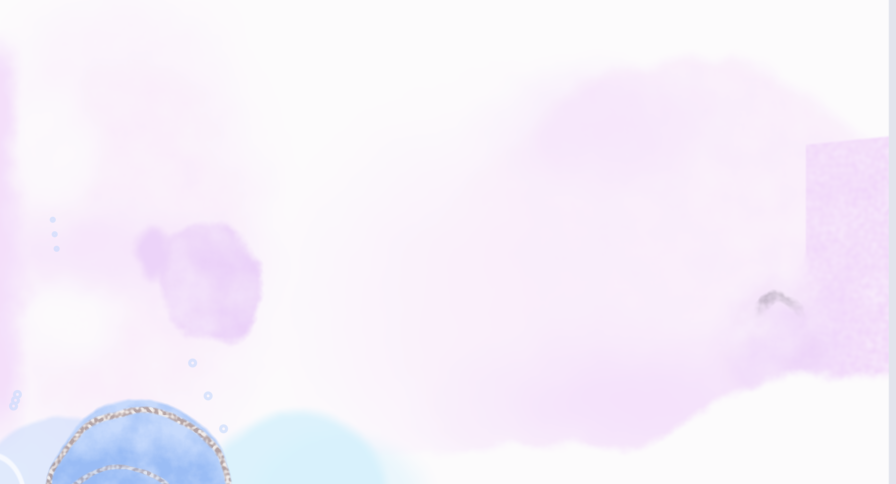
A WebGL 1 fragment shader for this background:

```glsl
precision highp float;
// Pale watercolour paper: lilac washes left and right, with a blue ink dome,
// gold glitter rims and a cyan cloud along the lower left edge.
// Soft ellipses are layered over white, their rims warped by gradient noise.
uniform vec2 u_resolution;

const vec3 PAPER = vec3(0.988, 0.983, 0.99);
const vec3 BLUSH = vec3(0.978, 0.932, 0.984);
const vec3 LILAC = vec3(0.955, 0.875, 0.982);
const vec3 VIOLET = vec3(0.91, 0.8, 0.972);
const vec3 SMOKE = vec3(0.7, 0.66, 0.72);
const vec3 SKY = vec3(0.77, 0.85, 0.99);
const vec3 BLUE = vec3(0.59, 0.73, 0.96);
const vec3 CYAN = vec3(0.82, 0.94, 0.99);
const vec3 GOLD = vec3(0.7, 0.6, 0.57);
const vec3 BORDER = vec3(0.885, 0.895, 0.93);

float corner(vec2 cell, vec2 f, vec2 offset) {
  vec2 c = cell + offset;
  vec2 h = vec2(dot(c, vec2(127.1, 311.7)), dot(c, vec2(269.5, 183.3)));
  return dot(fract(sin(h) * 43758.5) * 2.0 - 1.0, f - offset);
}

float gradientNoise(vec2 p) {
  vec2 i = floor(p), f = fract(p);
  vec2 u = f * f * f * (f * (f * 6.0 - 15.0) + 10.0);
  float low = mix(corner(i, f, vec2(0, 0)), corner(i, f, vec2(1, 0)), u.x);
  float high = mix(corner(i, f, vec2(0, 1)), corner(i, f, vec2(1, 1)), u.x);
  return mix(low, high, u.y);
}

float fbm(vec2 p) {
  float sum = 0.0;
  for (int i = 1; i <= 5; i++) {
    sum += gradientNoise(p) * exp2(-float(i));
    p = p * 2.03 + 17.3;
  }
  return sum;
}

// Elliptic wash; softness is the half width of the rim relative to the radius.
float wash(vec2 p, vec2 center, vec2 radius, float softness) {
  return 1.0 - smoothstep(1.0 - softness, 1.0 + softness, length((p - center) / radius));
}

// Thin line along an ellipse.
float rim(vec2 p, vec2 center, vec2 radius, float width) {
  float d = abs(length((p - center) / radius) - 1.0) * min(radius.x, radius.y);
  return 1.0 - smoothstep(width * 0.3, width, d);
}

// Three evenly stepped droplets, each a faint ring.
float droplets(vec2 p, vec2 start, vec2 stride, float radius) {
  float ink = 0.0;
  for (int i = 0; i < 3; i++)
    ink = max(ink, rim(p, start + stride * float(i), vec2(radius), 0.005));
  return ink;
}

vec3 leftWashes(vec3 color, vec2 p, float grain) {
  float body = wash(p, vec2(0.25, 0.5), vec2(0.27, 0.45), 0.4);
  body *= 1.0 - 0.8 * wash(p, vec2(0.11, 0.69), vec2(0.08, 0.14), 0.7);
  body *= 1.0 - 0.9 * wash(p, vec2(0.125, 0.345), vec2(0.1, 0.09), 0.6);
  color = mix(color, BLUSH, body * (0.85 + 2.0 * grain));
  float strip = 1.0 - smoothstep(0.0, 0.06, p.x);
  strip *= smoothstep(0.03, 0.2, p.y) * (1.0 - smoothstep(0.85, 0.95, p.y));
  color = mix(color, LILAC, strip);
  color = mix(color, LILAC, 0.5 * wash(p, vec2(0.22, 0.478), vec2(0.22, 0.07), 0.9));
  float blot = wash(p, vec2(0.437, 0.417), vec2(0.1, 0.118), 0.09);
  color = mix(color, VIOLET, blot * (0.6 + 2.0 * grain + 2.0 * (p.x - 0.437)));
  return mix(color, VIOLET, 0.75 * wash(p, vec2(0.323, 0.478), vec2(0.037, 0.045), 0.5));
}

vec3 rightWashes(vec3 base, vec2 p, vec2 plain, float grain) {
  vec3 color = mix(base, BLUSH, 0.75 * wash(p, vec2(1.08, 0.36), vec2(0.38, 0.33), 0.6));
  float softness = mix(0.32, 0.06, smoothstep(0.55, 0.75, p.y));
  color = mix(color, BLUSH, (0.9 + 2.0 * grain) * wash(p, vec2(1.43, 0.47), vec2(0.43, 0.41), softness));
  color = mix(color, LILAC, 0.45 * wash(p, vec2(1.24, 0.74), vec2(0.19, 0.1), 0.7));
  color = mix(color, LILAC, 0.8 * wash(p, vec2(1.34, 0.16), vec2(0.3, 0.11), 0.9));
  // Straight-cut panel whose left side dissolves downwards.
  float fade = mix(0.08, 0.003, smoothstep(0.36, 0.5, p.y));
  float panel = smoothstep(-fade, fade, plain.x - 1.665);
  panel *= 1.0 - smoothstep(-0.003, 0.005, plain.y - 0.7 - 0.1 * (plain.x - 1.665));
  float speckle = 0.6 * gradientNoise(plain * 75.0);
  color = mix(color, LILAC, panel * (1.0 + 2.0 * grain + speckle));
  color = mix(color, VIOLET, (0.4 + 2.0 * grain) * wash(p, vec2(1.62, 0.29), vec2(0.11, 0.11), 0.6));
  float arc = rim(p, vec2(1.614, 0.35), vec2(0.045, 0.042), 0.016) * smoothstep(0.34, 0.4, p.y);
  color = mix(color, SMOKE, arc * clamp(0.5 + speckle + 2.0 * grain, 0.0, 0.8));
  float shore = mix(0.07, 0.22, smoothstep(1.25, 1.65, p.x));
  return mix(base, color, smoothstep(shore - 0.012, shore + 0.015, p.y));
}

vec3 inkDomes(vec3 color, vec2 p, vec2 plain, float grain) {
  color = mix(color, CYAN, 0.4 * wash(p, vec2(0.7, -0.02), vec2(0.17, 0.12), 0.25));
  color = mix(color, CYAN, 0.75 * wash(p, vec2(0.61, -0.02), vec2(0.19, 0.165), 0.1));
  color = mix(color, SKY, 0.5 * wash(p, vec2(0.12, -0.04), vec2(0.17, 0.18), 0.04));
  color = mix(color, vec3(1), 0.7 * rim(plain, vec2(-0.02, -0.03), vec2(0.07, 0.09), 0.007));
  vec2 center = vec2(0.286, -0.03);
  vec3 ink = mix(BLUE, SKY, clamp(0.5 + 6.0 * grain + 4.0 * (p.y - 0.08), 0.0, 1.0));
  color = mix(color, ink, 0.95 * wash(p, center, vec2(0.192, 0.203), 0.02));
  float band = rim(p, center, vec2(0.187, 0.182), 0.009);
  band = max(band, 0.7 * rim(p, vec2(0.25, -0.04), vec2(0.11, 0.075), 0.007));
  float sparkle = smoothstep(-0.25, 0.3, gradientNoise(plain * 110.0));
  return mix(color, mix(GOLD, vec3(1, 0.95, 0.9), sparkle), band * 0.8);
}

void main() {
  vec2 p = gl_FragCoord.xy / u_resolution.y;
  vec2 warp = vec2(fbm(p * 7.0), fbm(p * 7.0 + 31.0));
  float grain = 0.35 * fbm(p * 14.0 + 5.0);
  vec3 color = leftWashes(PAPER, p + 0.08 * warp, grain);
  color = rightWashes(color, p + 0.08 * warp, p, grain);
  color = inkDomes(color, p + 0.025 * warp, p, grain);
  float drops = droplets(p, vec2(0.109, 0.546), vec2(0.004, -0.03), 0.003);
  drops = max(drops, droplets(p, vec2(0.398, 0.25), vec2(0.032, -0.068), 0.006));
  drops = max(drops, droplets(p, vec2(0.036, 0.185), vec2(-0.004, -0.012), 0.006));
  color = mix(color, SKY, drops * 0.6);
  float edge = 0.992 * u_resolution.x, x = gl_FragCoord.x;
  gl_FragColor = vec4(mix(color, BORDER, smoothstep(edge - 1.0, edge + 1.0, x)), 1.0);
}
```
